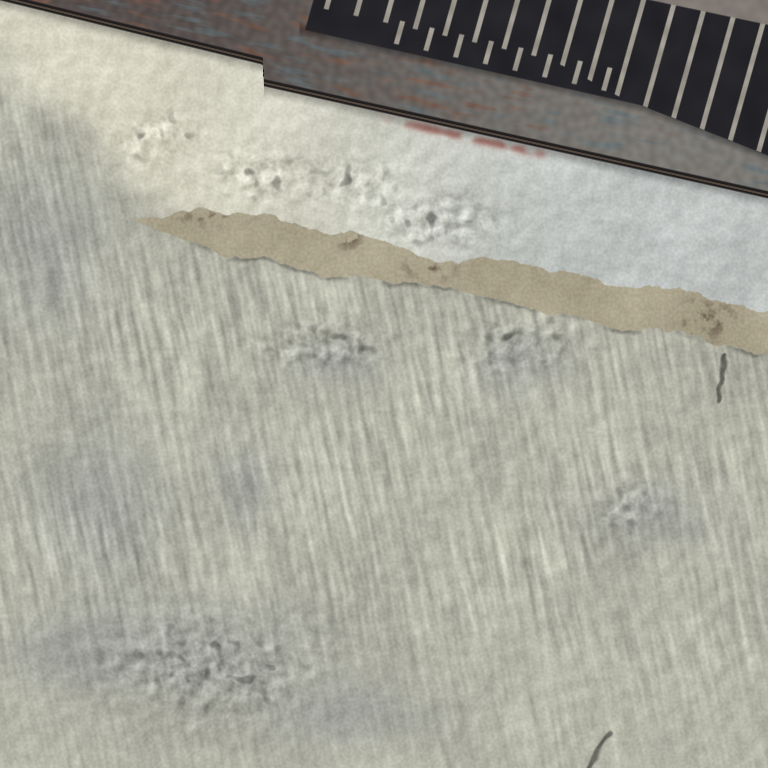
Write a Shadertoy shader that draws this texture.

```glsl
// Brushed concrete slab with a tan mortar seam below a worn metal frame and grate.

float hash(vec2 p) {
    vec3 q = fract(p.xyx * vec3(.1031, .1030, .0973));
    q += dot(q, q.yzx + 33.33);
    return fract((q.x + q.y) * q.z);
}

// Gradient noise, roughly -0.7 to 0.7
float corner(vec2 cell, vec2 offset) {
    float a = 6.2832 * hash(cell);
    return dot(vec2(cos(a), sin(a)), offset);
}

float noise(vec2 p) {
    vec2 i = floor(p), f = p - i, e = vec2(1, 0);
    vec2 u = f * f * f * (f * (f * 6. - 15.) + 10.);
    i += 200.;
    return mix(mix(corner(i, f), corner(i + e, f - e), u.x),
               mix(corner(i + e.yx, f - e.yx), corner(i + 1., f - 1.), u.x), u.y);
}

float fbm(vec2 p) {
    float sum = 0., amp = 1.;
    for (int i = 0; i < 4; i++) {
        sum += amp * noise(p);
        p = mat2(1.6, 1.2, -1.2, 1.6) * p + 7.3;
        amp *= .5;
    }
    return sum;
}

// Soft elliptical spot: centre in xy, radii in zw
float spot(vec2 p, vec4 s) {
    vec2 d = (p - s.xy) / s.zw;
    return exp(-dot(d, d));
}

float segment(vec2 p, vec2 a, vec2 b) {
    vec2 d = b - a;
    return length(p - a - d * clamp(dot(p - a, d) / dot(d, d), 0., 1.));
}

float above(float d) { return smoothstep(-.0015, .0015, d); }

const vec4 damp[9] = vec4[9](
    vec4(.27, .15, .14, .07), vec4(.10, .15, .08, .05), vec4(.13, .35, .09, .10),
    vec4(.06, .68, .08, .12), vec4(.68, .53, .06, .04), vec4(.43, .53, .06, .03),
    vec4(.45, .07, .11, .04), vec4(.85, .33, .09, .04), vec4(.32, .37, .04, .05));
const vec4 broken[8] = vec4[8](
    vec4(.20, .82, .05, .03), vec4(.34, .77, .05, .03), vec4(.58, .71, .07, .03),
    vec4(.68, .55, .06, .03), vec4(.42, .55, .08, .025), vec4(.27, .13, .12, .06),
    vec4(.82, .34, .04, .03), vec4(.47, .76, .06, .03));

vec3 concrete(vec2 p) {
    float mottle = fbm(p * 7.), fine = fbm(p * 48.), grain = noise(p * 230.);
    float relief = fine - fbm(p * 48. + vec2(-.3, .35));
    vec2 warped = p + .025 * vec2(mottle, noise(p * 17. + 9.));
    float wet = 0., rough = 0.;
    for (int i = 0; i < 9; i++) wet += spot(warped, damp[i]);
    for (int i = 0; i < 8; i++) rough += spot(warped, broken[i]);
    wet = min(wet, 1.);
    rough = min(rough, 1.);

    // Brushed slab
    float across = p.x + .2 * p.y + .002 * noise(p * 14.);
    float groove = noise(vec2(across * 105., p.y * 9.))
                 + .6 * noise(vec2(across * 180., p.y * 24.));
    vec3 slab = mix(vec3(.60, .60, .56), vec3(.78, .78, .72),
                    clamp(.58 + .35 * mottle + .15 * fine, 0., 1.));
    slab = mix(slab, vec3(.58, .59, .575), .62 * wet);
    float brushed = (1. - .7 * rough) * (.75 + .6 * noise(p * 6. + 4.)) * mix(.55, 1., smoothstep(.02, .3, p.y));
    slab *= 1. + .24 * groove * brushed;

    // Mortar seam and the smooth skim coat above it
    float s = p.y - .748 + .178 * p.x + .012 * fbm(vec2(p.x * 13., 3.)) + .004 * fine;
    float halfWidth = .028 * smoothstep(.15, .30, p.x) - .013 * exp(-pow((p.x - .57) / .05, 2.));
    float skim = smoothstep(-.04, .05, p.y - .91 + .94 * p.x + .05 * mottle) * above(s - halfWidth);
    vec3 coat = mix(vec3(.83, .82, .75), vec3(.74, .76, .75), smoothstep(.2, .85, p.x));
    coat += .07 * mottle + .03 * fine;
    vec3 col = mix(slab, coat, skim);

    col += .13 * relief * (.25 + 1.2 * rough);
    col *= 1. - .4 * rough * smoothstep(.12, .55, noise(p * 65.) + .3 * fine);
    col *= 1. - .28 * exp(-pow((s + halfWidth + .002) / .0035, 2.)) * smoothstep(.2, .28, p.x)
              * smoothstep(-.25, .3, noise(p * 22.));

    float seam = above(halfWidth - abs(s)) * smoothstep(.16, .19, p.x);
    vec3 mortar = vec3(.67, .64, .55) + .05 * mottle + .035 * fine;
    float debris = spot(p, vec4(.28, .72, .04, .015)) + spot(p, vec4(.56, .653, .03, .017))
                 + spot(p, vec4(.92, .585, .035, .025)) + spot(p, vec4(.455, .69, .015, .015));
    mortar = mix(mortar, vec3(.37, .32, .26), debris * smoothstep(-.15, .5, fine));
    col = mix(col, mortar, seam);

    // Short cracks
    vec2 c = p + .006 * vec2(noise(p * 55.), noise(p * 55. + 8.));
    float crack = min(segment(c, vec2(.945, .535), vec2(.935, .48)), segment(c, vec2(.767, .0), vec2(.792, .045)));
    col *= 1. - .42 * smoothstep(.005, .001, crack);
    return col + .05 * grain;
}

vec3 metal(vec2 p) {
    vec2 along = vec2(p.x - .23 * p.y, p.y + .23 * p.x);
    float streak = fbm(along * vec2(14., 75.));
    vec3 col = mix(vec3(.34, .31, .30), vec3(.48, .47, .45), smoothstep(.15, .9, p.x));
    col = mix(col, vec3(.48, .34, .28), .65 * smoothstep(.1, .6, streak) * smoothstep(1., .5, p.x));
    col = mix(col, vec3(.38, .44, .46), .6 * smoothstep(.1, .6, -streak));
    return col + .06 * noise(p * 90.);
}

vec3 grate(vec2 p, float edge) {
    float q = p.x - .28 * (p.y - .9);
    vec2 bars = abs(fract((q - vec2(.81, .791)) / .041 + .5) - .5) * .041;
    vec2 lines = smoothstep(.0048, .0022, bars);
    float h = p.y - edge, gap = .033 * (1. - smoothstep(.7, .84, p.x));
    float upper = lines.x * above(h - gap);
    float lower = lines.y * above(h - .008) * above(.04 - h) * above(.81 - p.x) * above(p.x - .49);
    vec3 dark = vec3(.14, .14, .16) + .03 * noise(p * 25.);
    return mix(dark, vec3(.61, .59, .55) + .1 * noise(p * 60.), max(upper, lower));
}

void mainImage(out vec4 fragColor, in vec2 fragCoord) {
    vec2 p = fragCoord / iResolution.xy;
    vec3 col = concrete(p);

    // Frame, stepped where two lengths meet
    float step1 = above(p.x - .343);
    float d = p.y - mix(1. - .245 * p.x, .9645 - .2225 * p.x, step1);
    float rust = exp(-pow((d + .008) / .006, 2.)) * smoothstep(.48, .56, p.x) * smoothstep(.76, .68, p.x);
    col = mix(col, vec3(.58, .28, .25), .6 * rust * smoothstep(-.3, .3, noise(p * 45.)));
    col *= 1. - .25 * smoothstep(-.016, 0., d);
    col = mix(col, metal(p), above(d));
    col = mix(col, vec3(.13, .12, .12), above(d) * above(.009 - d));
    col = mix(col, vec3(.42, .36, .30), .7 * smoothstep(.002, .0005, abs(d - .004)));

    // Opening with its bars, and the upper rail
    float edge = 1.05 - .224 * p.x - .17 * max(p.x - .833, 0.);
    col *= 1. - .3 * above(d - .01) * smoothstep(.012, 0., abs(p.y - edge)) * above(p.x - .39);
    col = mix(col, grate(p, edge), above(p.y - edge) * above(p.x - .397 - .28 * (p.y - .96)));
    col = mix(col, vec3(.50, .47, .45) + .06 * noise(p * 60.), above(p.y - 1. + .21 * (p.x - .846)));
    fragColor = vec4(clamp(col, 0., 1.), 1.);
}
```
